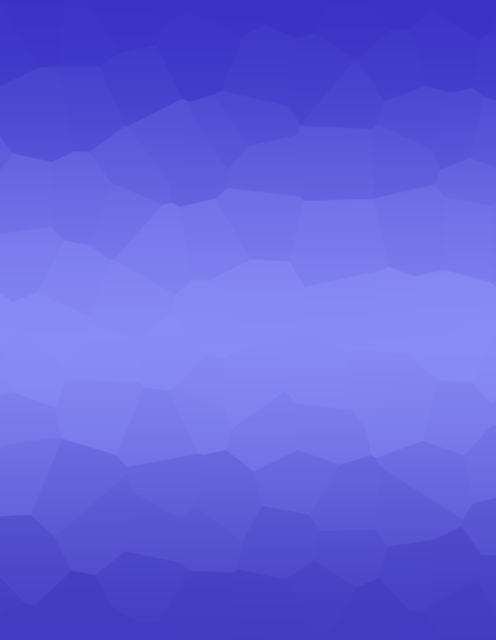
Reproduce this background procedurally as a WebGL 2 fragment shader.

```glsl
#version 300 es
precision highp float;

uniform vec2 u_resolution;
out vec4 fragColor;

const vec3 TOP_COLOR = vec3(0.235, 0.200, 0.775);
const vec3 GLOW_COLOR = vec3(0.532, 0.540, 0.960);
const vec3 BOTTOM_COLOR = vec3(0.262, 0.232, 0.755);
const float GLOW_HEIGHT = 0.47;   // height of the brightest band
const float CELL_ROWS = 10.5;     // cells along the canvas height
const float SEED_JITTER = 0.95;   // 0 = square grid, 1 = fully scattered
const float FACET_FLATNESS = 0.5; // 0 = smooth gradient, 1 = flat cells
const float TONE_SPREAD = 0.03;   // random height shift per cell
const float EDGE_SOFTNESS = 0.8;  // edge half-width in output samples

vec2 hash2(vec2 p) {
    vec2 q = vec2(dot(p, vec2(127.1, 311.7)), dot(p, vec2(269.5, 183.3)));
    return fract(sin(q) * 43758.5453);
}

// Vertical gradient: dark ends rising to a bright central band
vec3 skyColor(float y) {
    float above = smoothstep(GLOW_HEIGHT, 1.0, y);
    float below = 1.0 - smoothstep(0.0, GLOW_HEIGHT, y);
    vec3 color = mix(GLOW_COLOR, TOP_COLOR, above);
    return mix(color, BOTTOM_COLOR, below);
}

// Pull the gradient towards the tone found at the cell's seed
vec3 facetColor(vec2 seed, float y) {
    float shift = TONE_SPREAD * (hash2(seed + 7.3).x - 0.5);
    float seedHeight = seed.y / CELL_ROWS + shift;
    return skyColor(mix(y, seedHeight, FACET_FLATNESS));
}

void main() {
    vec2 uv = gl_FragCoord.xy / u_resolution.y;
    vec2 p = uv * CELL_ROWS;
    vec2 home = floor(p);

    // Nearest and second nearest seeds, by squared distance
    vec2 nearest = vec2(0.0);
    vec2 second = vec2(0.0);
    float nearestDist = 1e3;
    float secondDist = 1e3;
    for (int j = -2; j <= 2; j++) {
        for (int i = -2; i <= 2; i++) {
            vec2 cell = home + vec2(i, j);
            vec2 seed = cell + 0.5 + SEED_JITTER * (hash2(cell) - 0.5);
            vec2 delta = seed - p;
            float dist = dot(delta, delta);
            if (dist < nearestDist) {
                second = nearest;
                secondDist = nearestDist;
                nearest = seed;
                nearestDist = dist;
            } else if (dist < secondDist) {
                second = seed;
                secondDist = dist;
            }
        }
    }

    // Distance to the shared border, used to smooth the facet edges
    float separation = max(length(second - nearest), 1e-4);
    float border = (secondDist - nearestDist) / (2.0 * separation);
    float softWidth = EDGE_SOFTNESS * CELL_ROWS / u_resolution.y;
    float coverage = 0.5 + 0.5 * clamp(border / softWidth, 0.0, 1.0);

    vec3 color = mix(facetColor(second, uv.y), facetColor(nearest, uv.y), coverage);
    fragColor = vec4(color, 1.0);
}
```
